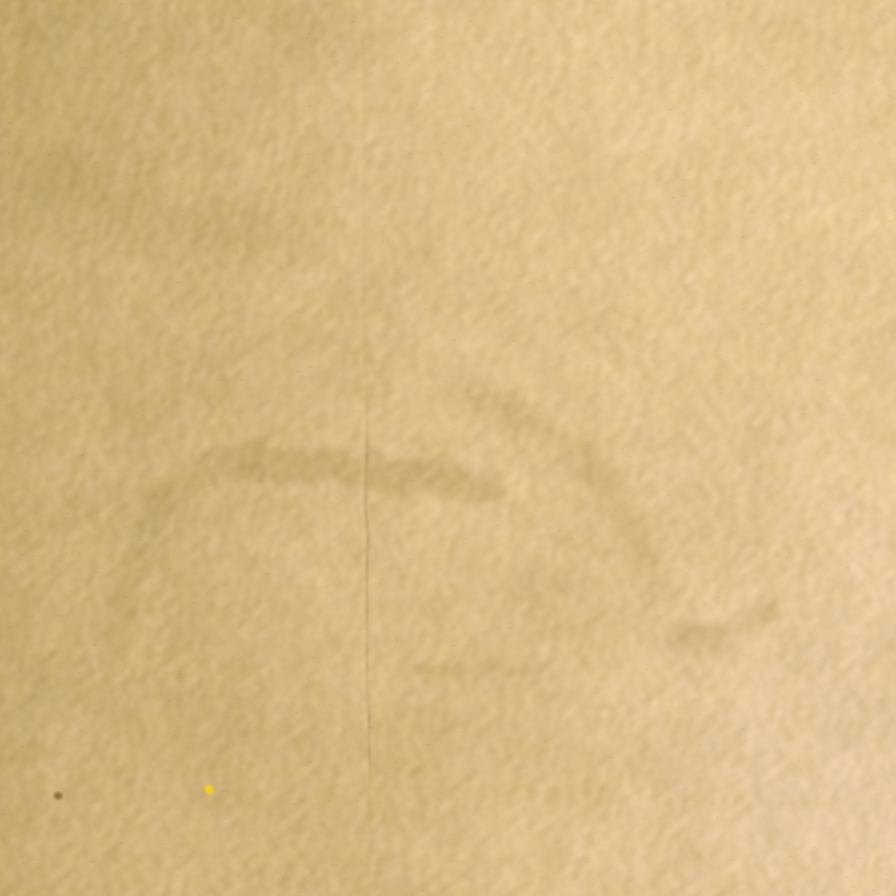
Give the GLSL for this texture, as a Shadertoy shader.

```glsl
float hash(vec2 p) {
    return fract(sin(dot(p, vec2(127.1, 311.7))) * 43758.5453);
}

float noise(vec2 p) {
    vec2 cell = floor(p), f = fract(p);
    f = f * f * (3.0 - 2.0 * f);
    float low = mix(hash(cell), hash(cell + vec2(1, 0)), f.x);
    float high = mix(hash(cell + vec2(0, 1)), hash(cell + vec2(1, 1)), f.x);
    return mix(low, high, f.y);
}

// Layered noise, centred on zero
float fbm(vec2 p, int octaves) {
    float sum = 0.0, amplitude = 0.5;
    for (int i = 0; i < octaves; i++) {
        sum += amplitude * (noise(p) - 0.5);
        p = mat2(1.6, 1.2, -1.2, 1.6) * p + 7.3;
        amplitude *= 0.55;
    }
    return sum;
}

float segment(vec2 p, vec2 a, vec2 b) {
    vec2 pa = p - a, ba = b - a;
    return length(pa - ba * clamp(dot(pa, ba) / dot(ba, ba), 0.0, 1.0));
}

// Distance to a quadratic curve split into short chords
float curve(vec2 p, vec2 a, vec2 b, vec2 c) {
    float d = 1.0;
    vec2 last = a;
    for (int i = 1; i <= 10; i++) {
        float t = float(i) / 10.0;
        vec2 next = mix(mix(a, b, t), mix(b, c, t), t);
        d = min(d, segment(p, last, next));
        last = next;
    }
    return d;
}

float band(float d, float halfWidth, float blur) {
    return 1.0 - smoothstep(halfWidth - blur, halfWidth + blur, d);
}

float blot(vec2 p, vec2 centre, vec2 radius) {
    vec2 q = (p - centre) / radius;
    return exp(-dot(q, q));
}

// Faded strokes and smudges soaked into the paper
float stains(vec2 p) {
    float arch = curve(p, vec2(0.135, 0.29), vec2(0.16, 0.48), vec2(0.27, 0.485));
    float bar = segment(p, vec2(0.27, 0.485), vec2(0.545, 0.459));
    float slope = curve(p, vec2(0.52, 0.56), vec2(0.69, 0.51), vec2(0.73, 0.35));
    float hook = curve(p, vec2(0.765, 0.285), vec2(0.80, 0.28), vec2(0.855, 0.317));
    float dash = segment(p, vec2(0.46, 0.255), vec2(0.58, 0.254));
    float s = 0.25 * band(arch, 0.016, 0.012);
    s = max(s, 0.34 * band(bar, 0.018, 0.010));
    s = max(s, 0.27 * band(slope, 0.017, 0.016));
    s = max(s, 0.35 * band(hook, 0.014, 0.011));
    s = max(s, 0.19 * band(dash, 0.009, 0.008));
    s += 0.30 * blot(p, vec2(0.35, 0.965), vec2(0.07, 0.06));
    s += 0.22 * blot(p, vec2(0.10, 0.79), vec2(0.08, 0.05));
    s += 0.18 * blot(p, vec2(0.68, 0.635), vec2(0.03, 0.02));
    s += 0.20 * blot(p, vec2(0.60, 0.34), vec2(0.05, 0.035));
    s += 0.18 * blot(p, vec2(0.28, 0.74), vec2(0.10, 0.03));
    return s;
}

// Fine fibres, lit from the upper left
float fibres(vec2 p) {
    vec2 q = mat2(0.8, -0.6, 0.6, 0.8) * p * vec2(1.0, 1.15);
    float relief = noise(q * 105.0) - noise(q * 105.0 + vec2(0.5, -0.6));
    return 0.27 * relief + 0.42 * fbm(q * 68.0, 3);
}

// Small dark pits scattered one per cell
float pits(vec2 p, float cells) {
    vec2 cell = floor(p * cells);
    vec2 centre = 0.25 + 0.5 * vec2(hash(cell + 3.1), hash(cell + 8.7));
    float d = length((fract(p * cells) - centre) * vec2(0.8, 1.2));
    return step(0.72, hash(cell)) * hash(cell + 5.0) * band(d, 0.08, 0.07);
}

float crease(vec2 p) {
    float x = 0.409 + 0.008 * (0.5 - p.y) + 0.003 * (noise(vec2(p.y * 30.0, 2.0)) - 0.5);
    float strength = smoothstep(0.0, 0.3, p.y) * (1.0 - smoothstep(0.42, 0.62, p.y));
    float broken = 0.5 + 0.7 * noise(vec2(p.y * 90.0, 4.0));
    float shade = band(abs(p.x - x), 0.0018, 0.0018);
    float light = band(abs(p.x - x + 0.005), 0.002, 0.002);
    return (0.08 + 0.36 * strength) * broken * (shade - 0.3 * light);
}

void mainImage(out vec4 fragColor, in vec2 fragCoord) {
    vec2 p = fragCoord / iResolution.xy;
    vec2 wobble = vec2(noise(p * 38.0), noise(p * 38.0 + 20.0)) - 0.5;

    // Paper tone, brighter towards the right
    float tone = 0.31 + 0.58 * smoothstep(-0.1, 1.05, p.x);
    tone += 0.14 * blot(p, vec2(0.55, 0.90), vec2(0.22, 0.13));
    tone += 0.10 * blot(p, vec2(0.88, 0.22), vec2(0.10, 0.18));
    tone -= 0.36 * blot(p, vec2(0.0, 1.0), vec2(0.13, 0.18));
    tone -= 0.15 * blot(p, vec2(0.0, 0.35), vec2(0.06, 0.5));
    tone += 0.42 * fbm(p * 5.0 + 3.0, 4) + 0.28 * fbm(p * 21.0, 2);

    // Marks and surface
    tone -= stains(p + 0.018 * wobble) * (0.8 + 0.4 * noise(p * 45.0));
    tone += 0.26 * band(length((p - vec2(0.574, 0.46)) * vec2(1.0, 0.9)), 0.016, 0.007);
    tone += fibres(p) - 0.28 * pits(p, 62.0) - crease(p);

    vec3 shadow = vec3(0.76, 0.65, 0.425);
    vec3 cream = vec3(0.91, 0.79, 0.60);
    vec3 color = mix(shadow, cream, clamp(tone, -0.7, 1.2));
    color.b += 0.035 * blot(p, vec2(0.95, 0.12), vec2(0.22, 0.3));
    color.b -= 0.05 * fbm(p * 48.0 + 9.0, 2);

    // Stray flecks
    vec2 jitter = p + 0.004 * wobble;
    color = mix(color, vec3(0.92, 0.80, 0.20), band(length(jitter - vec2(0.234, 0.118)), 0.005, 0.002));
    color = mix(color, vec3(0.48, 0.38, 0.18), 0.8 * band(length(jitter - vec2(0.065, 0.111)), 0.004, 0.003));
    fragColor = vec4(color, 1.0);
}
```
